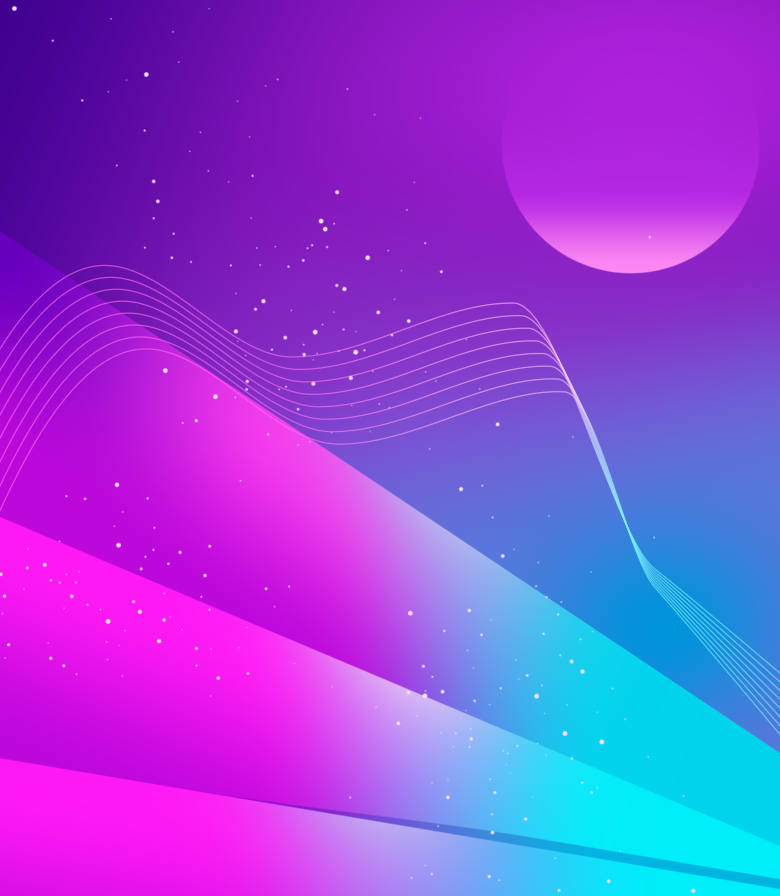
Give the GLSL for this background, as a WebGL 1 fragment shader.

```glsl
precision highp float;
// Neon dusk: a violet sky with a half-faded disc, three slanted beams running
// from magenta to cyan, a ribbon of fine wavy lines and clusters of star dust.
// Positions are in canvas heights, measured from the top left corner.

uniform vec2 u_resolution;

const vec3 INDIGO  = vec3(0.24, 0.00, 0.56);
const vec3 PURPLE  = vec3(0.50, 0.08, 0.72);
const vec3 LILAC   = vec3(0.53, 0.28, 0.82);
const vec3 BLUE    = vec3(0.36, 0.46, 0.86);
const vec3 AZURE   = vec3(0.00, 0.58, 0.86);
const vec3 ORCHID  = vec3(0.69, 0.13, 0.87);
const vec3 ROSE    = vec3(0.99, 0.54, 0.95);
const vec3 VIOLET  = vec3(0.40, 0.00, 0.74);
const vec3 MAGENTA = vec3(1.00, 0.10, 0.96);
const vec3 PLUM    = vec3(0.74, 0.03, 0.86);
const vec3 CYAN    = vec3(0.00, 0.83, 0.93);
const vec3 AQUA    = vec3(0.00, 0.93, 0.98);
const vec3 PALE    = vec3(0.76, 0.77, 0.94);
const vec3 BLUSH   = vec3(0.95, 0.80, 0.96);

const vec2 DISC_CENTER = vec2(0.704, 0.161);
const float DISC_RADIUS = 0.144;
const float LINE_COUNT = 8.0;
const float LINE_HALF_WIDTH = 0.0007;
const float STAR_CELLS = 48.0;

float hash(vec2 p) {
  vec3 q = fract(p.xyx * 0.1031);
  q += dot(q, q.yzx + 33.33);
  return fract((q.x + q.y) * q.z);
}

float blob(vec2 p, vec2 center, vec2 size) {
  vec2 q = (p - center) / size;
  return exp(-dot(q, q));
}

vec3 sky(vec2 p) {
  vec3 col = mix(INDIGO, PURPLE, smoothstep(-0.05, 0.5, p.x + 0.45 * p.y));
  col = mix(col, LILAC, smoothstep(0.15, 0.55, p.y) * smoothstep(0.0, 0.5, p.x));
  col = mix(col, ORCHID, 0.95 * blob(p, vec2(0.72, 0.10), vec2(0.30, 0.16)));
  col = mix(col, BLUE, smoothstep(0.50, 0.78, p.y + 0.25 * p.x));
  return mix(col, AZURE, blob(p, vec2(0.74, 0.70), vec2(0.13, 0.11)));
}

// Disc that dissolves upward and glows along its lower rim.
vec3 addDisc(vec3 col, vec2 p, float px) {
  float mask = smoothstep(px, -px, length(p - DISC_CENTER) - DISC_RADIUS);
  vec3 tint = mix(ORCHID + 0.03, ROSE, smoothstep(0.21, 0.306, p.y));
  return mix(col, tint, mask * smoothstep(0.08, 0.25, p.y));
}

// Beam colour at a depth below its edge; blend holds the warm-to-cool range.
vec3 beam(float x, float depth, vec3 warm, vec3 cool, vec3 sheen, vec2 blend, float sheenX) {
  vec3 col = mix(warm, PLUM, smoothstep(0.02, 0.26, depth));
  col = mix(col, cool, smoothstep(blend.x, blend.y, x));
  float s = (x - sheenX) / 0.12;
  return mix(col, sheen, 0.75 * exp(-s * s - max(depth, 0.0) / 0.09));
}

// Height of one ribbon line: rise, dip, crest, steep drop, slanted tail.
float ribbon(float x, float k) {
  vec2 peak   = mix(vec2(0.117, 0.296), vec2(0.163, 0.389), k);
  vec2 trough = mix(vec2(0.326, 0.398), vec2(0.378, 0.495), k);
  vec2 crest  = mix(vec2(0.573, 0.337), vec2(0.630, 0.434), k);
  float rise = min(x - peak.x, 0.0);
  float tail = x - 0.69;
  float y = peak.y + 6.8 * rise * rise;
  y += (trough.y - peak.y) * smoothstep(peak.x, trough.x, x);
  y += (crest.y - trough.y) * smoothstep(trough.x, crest.x, x);
  y += mix(0.26, 0.168, k) * smoothstep(crest.x, 0.731, x);
  return y + mix(0.425, 0.6, k) * (tail + sqrt(tail * tail + 0.0007));
}

vec3 addRibbon(vec3 col, vec2 p, float px) {
  vec3 tint = mix(vec3(1.0, 0.42, 0.96), vec3(1.0, 0.76, 0.98), smoothstep(0.3, 0.6, p.x));
  tint = mix(tint, vec3(0.45, 0.95, 1.0), smoothstep(0.62, 0.72, p.x));
  for (float i = 0.0; i < LINE_COUNT; i++) {
    float k = i / (LINE_COUNT - 1.0);
    float y = ribbon(p.x, k);
    float slope = (ribbon(p.x + 0.001, k) - y) / 0.001;
    float d = abs(p.y - y) / sqrt(1.0 + slope * slope);
    float cover = clamp(0.5 + (LINE_HALF_WIDTH - d) / px, 0.0, 1.0);
    col = mix(col, tint, 0.62 * cover);
  }
  return col;
}

// One jittered star per grid cell, kept with a chance set by the clusters.
vec3 addStars(vec3 col, vec2 p, float px) {
  for (float layer = 0.0; layer < 2.0; layer++) {
    vec2 grid = p * STAR_CELLS + layer * 0.5;
    vec2 id = floor(grid) + layer * 71.0;
    vec2 jitter = 0.2 + 0.6 * vec2(hash(id + 3.7), hash(id + 19.1));
    vec2 offset = (fract(grid) - jitter) / STAR_CELLS;
    vec2 spot = p - offset;
    float chance = 0.13 * blob(spot, vec2(0.24, 0.12), vec2(0.13, 0.18))
      + 0.40 * blob(spot, vec2(0.36, 0.37), vec2(0.12, 0.10))
      + 0.38 * blob(spot, vec2(0.14, 0.67), vec2(0.16, 0.08))
      + 0.40 * blob(spot, vec2(0.56, 0.79), vec2(0.11, 0.16));
    float size = hash(id + 41.3);
    float radius = mix(0.0007, 0.0026, size * size * size);
    float dotMask = smoothstep(px, -px, length(offset) - radius);
    col = mix(col, vec3(1.0, 0.88, 1.0), dotMask * step(hash(id), chance) * (0.5 + 0.5 * size));
  }
  return col;
}

void main() {
  float px = 1.0 / u_resolution.y;
  vec2 p = gl_FragCoord.xy * px;
  p.y = 1.0 - p.y;
  vec3 col = addDisc(sky(p), p, px);

  // Depth below the edge of each beam, from back to front
  vec3 depth = p.y - (vec3(0.258, 0.577, 0.846) + vec3(0.669, 0.422, 0.168) * p.x);
  vec3 mask = smoothstep(-px, px, depth);
  vec3 dusk = mix(VIOLET, vec3(0.96, 0.22, 0.93), smoothstep(0.0, 0.32, p.x + 0.25 * depth.x));
  dusk = mix(VIOLET, dusk, smoothstep(-0.1, 0.15, p.x + depth.x));
  col = mix(col, beam(p.x, depth.x, dusk, CYAN, PALE, vec2(0.36, 0.68), 0.50), mask.x);
  col = mix(col, beam(p.x, depth.y, MAGENTA, AQUA, BLUSH, vec2(0.28, 0.68), 0.46), mask.y);
  float fold = smoothstep(-px, px, depth.z + 0.011 * smoothstep(0.2, 0.6, p.x));
  col *= mix(vec3(1.0), vec3(0.72, 0.76, 0.90), fold);
  col = mix(col, beam(p.x, depth.z, MAGENTA, AQUA, PALE, vec2(0.24, 0.74), 0.43), mask.z);

  col = addRibbon(col, p, px);
  gl_FragColor = vec4(addStars(col, p, px), 1.0);
}
```
